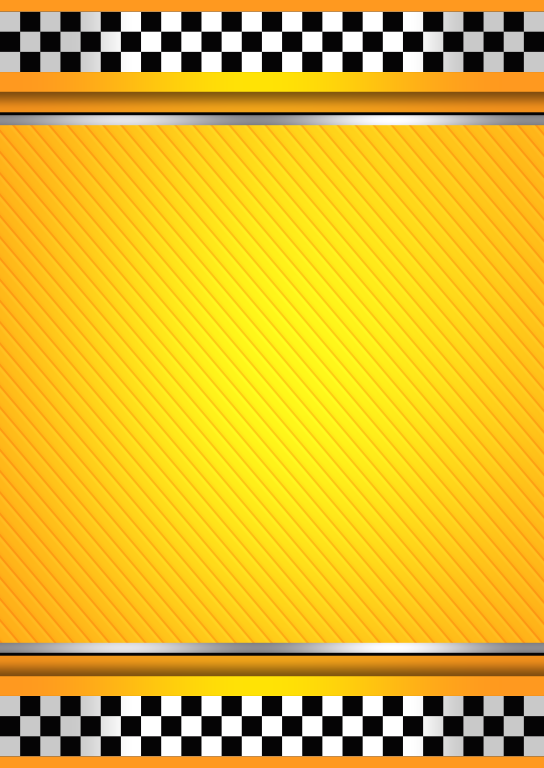
Give the GLSL for this background, as a WebGL 1 fragment shader.

```glsl
precision highp float;

uniform vec2 u_resolution;

const vec3 ORANGE = vec3(1.0, 0.60, 0.12);
const vec3 AMBER = vec3(1.0, 0.69, 0.10);
const vec3 YELLOW = vec3(1.0, 0.97, 0.10);
const vec3 GOLD = vec3(1.0, 0.89, 0.02);
const vec3 BLACK = vec3(0.02, 0.015, 0.02);

// Antialiased step at an edge, where pixel is the size of one pixel
float edge(float at, float x, float pixel) {
    return clamp((x - at) / pixel + 0.5, 0.0, 1.0);
}

// Soft bump that peaks at center and reaches zero at radius
float bump(float x, float center, float radius) {
    return 1.0 - smoothstep(0.0, radius, abs(x - center));
}

// Smoothed square wave, from -1 to 1, changing sign at whole numbers
float squareWave(float x, float pixel) {
    return clamp(2.0 * sin(3.14159 * x) / (3.14159 * pixel), -1.0, 1.0);
}

// White tiles dim to grey at the sides
vec3 checker(vec2 cell, vec2 pixel, float x) {
    float sign2 = squareWave(cell.x, pixel.x) * squareWave(cell.y, pixel.y);
    float light = smoothstep(0.13, 0.25, x) * (1.0 - smoothstep(0.75, 0.86, x));
    vec3 tile = vec3(mix(0.79, 1.0, light));
    return mix(BLACK, tile, 0.5 + 0.5 * sign2);
}

// Brushed metal with two highlights along the bar
vec3 silver(float x, float across) {
    float shine = bump(x, 0.23, 0.24) * 0.35 + bump(x, 0.72, 0.25) * 0.45;
    float tone = 0.49 + shine + 0.06 * sin(3.14159 * across);
    return vec3(tone, tone, tone + 0.015);
}

// Recessed orange strip, shadowed on its outer side
vec3 shadedStrip(float x, float across) {
    vec3 lit = mix(vec3(0.94, 0.56, 0.11), vec3(0.94, 0.64, 0.10), bump(x, 0.48, 0.5));
    return lit * mix(0.52, 1.0, smoothstep(-0.1, 0.9, across));
}

// Radial glow behind the diagonal grooves
vec3 glow(vec2 uv) {
    vec2 offset = (uv - vec2(0.53, 0.52)) / vec2(0.68, 0.60);
    return mix(YELLOW, AMBER, smoothstep(0.05, 1.0, length(offset)));
}

// Narrow dark groove with a soft shade on one side
vec3 grooves(vec3 base, vec2 p, float pixel) {
    float slope = 1.18;
    float pitch = 0.0277;
    float phase = fract((1.0 - p.y - slope * p.x) / pitch + 0.35);
    float blur = pixel * length(vec2(1.0, slope)) / pitch;
    float fromLine = abs(phase - 0.5);
    float line = 1.0 - smoothstep(0.03, 0.06 + 0.7 * blur, fromLine);
    float shade = smoothstep(0.1, 0.5, phase) * (1.0 - edge(0.5, phase, blur));
    float ridge = bump(phase, 0.68, 0.18);
    vec3 color = base * mix(vec3(1.0), vec3(1.0, 0.95, 0.9), shade);
    color = mix(color, base * vec3(0.99, 0.80, 0.7), 0.8 * line);
    return color + vec3(0.0, 0.025, 0.03) * ridge;
}

void main() {
    vec2 uv = gl_FragCoord.xy / u_resolution;
    vec2 p = gl_FragCoord.xy / u_resolution.y;
    float pixel = 1.0 / u_resolution.y;

    // Bands mirror about the middle, measured from the nearer end
    float depth = min(uv.y, 1.0 - uv.y);
    float checkerStart = 0.0150;
    float goldStart = 0.0938;
    float stripStart = 0.1195;
    float lineStart = 0.1462;
    float silverStart = 0.1500;
    float panelStart = 0.1630;

    // Checkered band
    float row = (goldStart - checkerStart) / 3.0;
    vec2 cell = vec2(uv.x * 27.0, (depth - checkerStart) / row);
    vec2 cellPixel = vec2(27.0 / u_resolution.x, pixel / row);
    vec3 color = ORANGE;
    color = mix(color, checker(cell, cellPixel, uv.x), edge(checkerStart, depth, pixel));

    // Gold band and shadowed strip
    vec3 gold = mix(ORANGE, GOLD, bump(uv.x, 0.48, 0.46));
    color = mix(color, gold, edge(goldStart, depth, pixel));
    float stripAcross = (depth - stripStart) / (lineStart - stripStart);
    color = mix(color, shadedStrip(uv.x, stripAcross), edge(stripStart, depth, pixel));

    // Black line and metal bar
    color = mix(color, BLACK, edge(lineStart, depth, pixel));
    float barAcross = (depth - silverStart) / (panelStart - silverStart);
    color = mix(color, silver(uv.x, barAcross), edge(silverStart, depth, pixel));

    // Grooved center panel
    vec3 panel = grooves(glow(uv), p, pixel);
    color = mix(color, panel, edge(panelStart, depth, pixel));

    gl_FragColor = vec4(color, 1.0);
}
```
